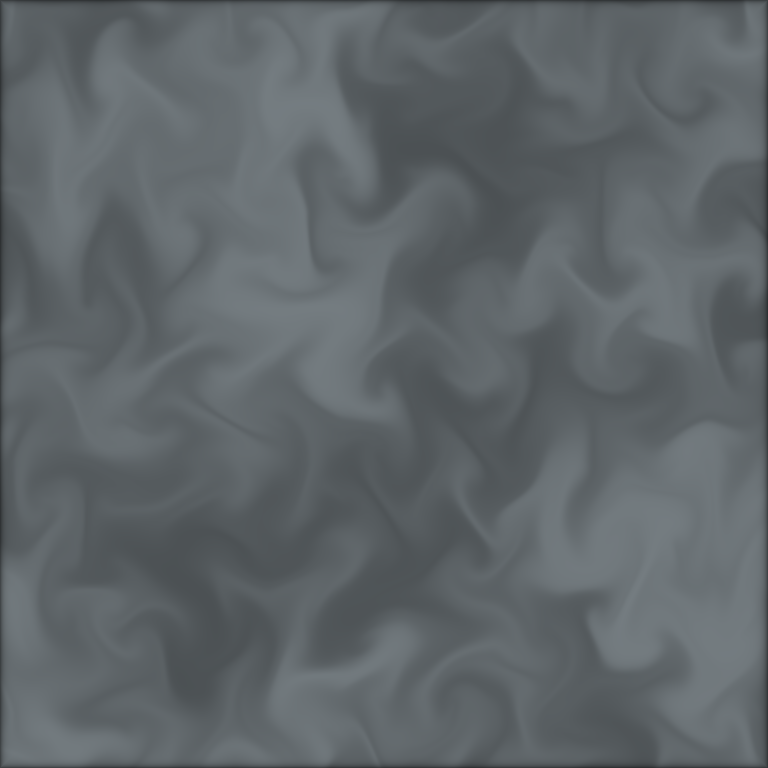
Write a WebGL 1 fragment shader that draws this texture.

```glsl
precision highp float;

uniform vec2 u_resolution;

#define MEAN_COLOR vec3(0.380, 0.406, 0.420)
#define CONTRAST 0.48
#define SOFT_LIMIT 3.0
#define SMOKE_SCALE vec2(7.0, 6.2)
#define PATCH_SCALE 3.1
#define FLOW_SCALE vec2(10.5, 9.3)
#define FLOW_STEP 0.07
#define FLOW_STEPS 8
#define EDGE_WIDTH 0.004
#define EDGE_SHADE 0.50

vec2 randomDirection(vec2 cell) {
    vec3 h = fract(cell.xyx * vec3(0.1031, 0.1030, 0.0973));
    h += dot(h, h.yzx + 33.33);
    float angle = 6.28319 * fract((h.x + h.y) * h.z);
    return vec2(cos(angle), sin(angle));
}

float cornerRamp(vec2 cell, vec2 corner, vec2 f) {
    return dot(randomDirection(cell + corner), f - corner);
}

// Gradient noise with quintic blending
float noise(vec2 p) {
    vec2 cell = floor(p);
    vec2 f = p - cell;
    vec2 w = f * f * f * (f * (f * 6.0 - 15.0) + 10.0);
    float low = mix(cornerRamp(cell, vec2(0.0), f),
                    cornerRamp(cell, vec2(1.0, 0.0), f), w.x);
    float high = mix(cornerRamp(cell, vec2(0.0, 1.0), f),
                     cornerRamp(cell, vec2(1.0), f), w.x);
    return mix(low, high, w.y);
}

// Divergence-free flow, perpendicular to the noise slope
vec2 curl(vec2 p) {
    const float e = 0.02;
    float here = noise(p);
    float dx = noise(p + vec2(e, 0.0)) - here;
    float dy = noise(p + vec2(0.0, e)) - here;
    return vec2(dy, -dx) / e;
}

// Carry a point along the flow to fold the smoke into wisps
vec2 advect(vec2 uv) {
    vec2 p = uv * FLOW_SCALE + 17.3;
    for (int i = 0; i < FLOW_STEPS; i++) {
        p += FLOW_STEP * curl(p);
    }
    return (p - 17.3) / FLOW_SCALE;
}

// Broad patches, folds and finer wisps, with softened extremes
float smoke(vec2 uv) {
    vec2 p = uv * SMOKE_SCALE;
    float density = 0.90 * noise(uv * PATCH_SCALE + 23.6)
                  + 0.66 * noise(p + 41.7)
                  + 0.34 * noise(p * 1.9 + 73.1);
    return density / sqrt(1.0 + SOFT_LIMIT * density * density);
}

void main() {
    vec2 uv = gl_FragCoord.xy / u_resolution;
    float density = smoke(advect(uv));
    vec3 color = MEAN_COLOR * (1.0 + CONTRAST * density);

    // Thin dark rim along the borders
    vec2 border = min(uv, 1.0 - uv);
    float rim = exp(-min(border.x, border.y) / EDGE_WIDTH);
    color *= 1.0 - EDGE_SHADE * rim;

    gl_FragColor = vec4(color, 1.0);
}
```
